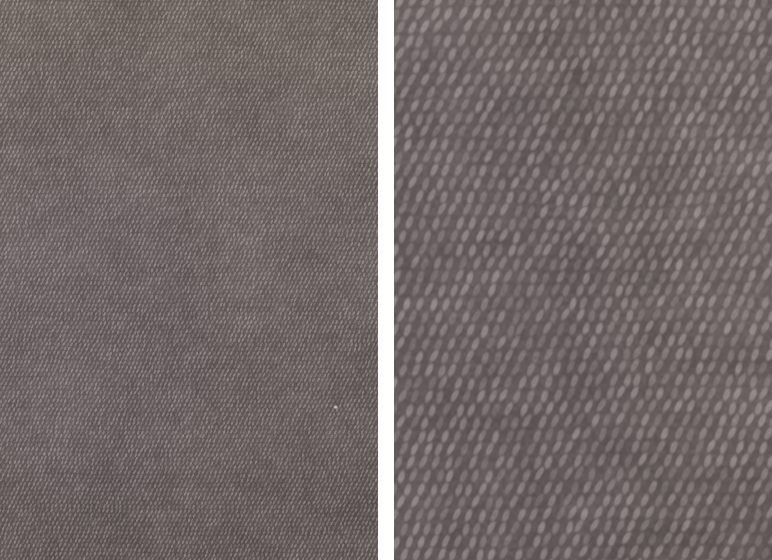
Left, the full canvas; right, a detail of the centre.
Reproduce this texture procedurally as a Shadertoy shader.

```glsl
// Grey-brown woven cloth: staggered rows of short, right-leaning stitches.

float hash(vec2 p) {
    vec3 q = fract(p.xyx * vec3(0.1031, 0.1030, 0.0973));
    q += dot(q, q.yzx + 33.33);
    return fract((q.x + q.y) * q.z);
}

float noise(vec2 p) {
    vec2 cell = floor(p), f = fract(p);
    f = f * f * (3.0 - 2.0 * f);
    return mix(mix(hash(cell), hash(cell + vec2(1, 0)), f.x),
               mix(hash(cell + vec2(0, 1)), hash(cell + vec2(1, 1)), f.x), f.y);
}

// Height of the raised thread; p is measured in stitches and rows.
float weave(vec2 p, float blur) {
    float height = 0.0;
    for (int j = -1; j <= 1; j++) {
        float row = floor(p.y) + float(j);
        float shift = 0.5 * mod(row, 2.0) + 0.28 * hash(vec2(row, 7.0));
        float column = floor(p.x - shift);
        for (int i = -1; i <= 1; i++) {
            vec2 id = vec2(column + float(i), row);
            vec2 jitter = vec2(hash(id + 31.0), hash(id + 67.0)) - 0.5;
            vec2 d = p - id - vec2(shift + 0.5, 0.5) - jitter * vec2(0.28, 0.2);
            d.x -= d.y * (0.36 + 0.25 * jitter.y);
            float edge = length(d / vec2(0.33, 0.62));
            float cover = 1.0 - smoothstep(0.75 - blur, 0.75 + blur, edge);
            height = max(height, cover * (0.5 + 0.55 * hash(id + 113.0)));
        }
    }
    return height;
}

void mainImage(out vec4 fragColor, in vec2 fragCoord) {
    vec2 uv = fragCoord / iResolution.xy;
    vec2 canvas = vec2(uv.x * 0.676, uv.y);

    // Slightly wavering thread grid: 88 stitches across, 128 rows down
    vec2 p = uv * vec2(88.0, 128.0);
    p += 0.5 * vec2(noise(canvas * 14.0), noise(canvas * 11.0 + 40.0));
    float tone = 0.12 + 0.86 * weave(p, max(0.35, 120.0 / iResolution.y));

    // Fibre grain, uneven yarn and broad light
    tone += 0.26 * (noise(canvas * 430.0) - 0.5);
    tone += 0.20 * (noise(p * vec2(0.32, 0.45)) - 0.5);
    tone += 0.16 * (noise(canvas * 9.0 + 5.0) - 0.5);
    tone += 0.16 * smoothstep(0.0, 0.5, uv.y) - 0.10;
    tone -= 0.10 * smoothstep(0.6, 1.0, uv.x) * (1.0 - uv.y);

    vec3 color = mix(vec3(0.365, 0.332, 0.325), vec3(0.555, 0.52, 0.512), tone);

    // Cool violet cast left of centre, warmer towards the top
    float cool = exp(-7.0 * dot(uv - vec2(0.25, 0.4), uv - vec2(0.25, 0.4)));
    color += cool * vec3(0.002, -0.003, 0.012);
    color += smoothstep(0.6, 1.0, uv.y) * vec3(0.004, 0.002, -0.008);

    // One pale speck of lint
    float lint = length((uv - vec2(0.888, 0.273)) * vec2(0.9, 1.8));
    color = mix(color, vec3(0.76, 0.73, 0.73), 1.0 - smoothstep(0.002, 0.007, lint));

    fragColor = vec4(clamp(color, 0.0, 1.0), 1.0);
}
```
